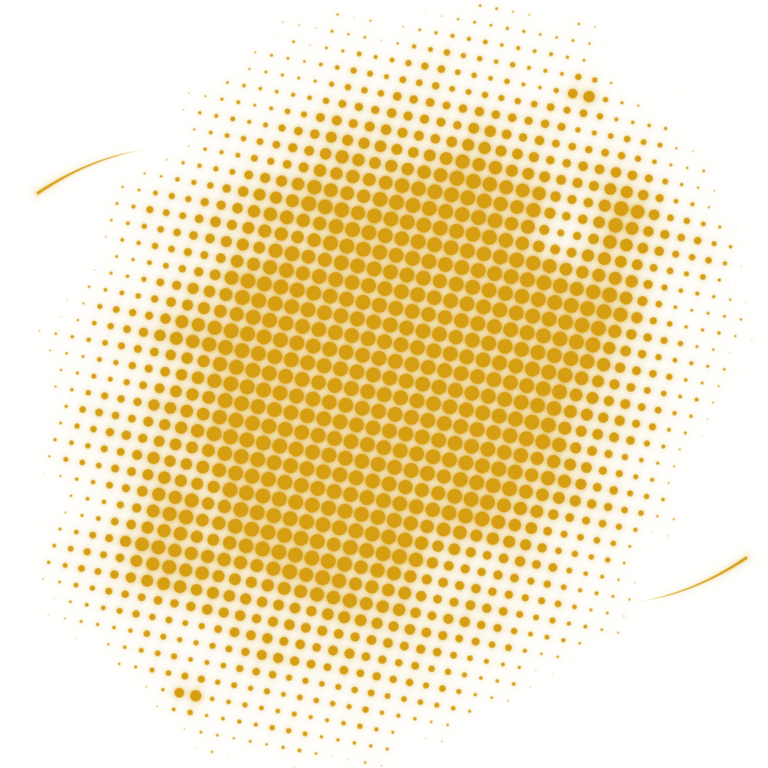
This background is drawn by a Shadertoy shader. Its source:

```glsl
// Golden halftone dots on a slanted lattice, swelling into a diagonal mass, with two tapered arcs on white.

// Local swellings and thinnings of the dots: centre, width, amount
const vec4 lobes[12] = vec4[12](
    vec4(0.82, 0.727, 0.050, 0.45), vec4(0.78, 0.583, 0.060, 0.30),
    vec4(0.20, 0.270, 0.060, 0.40), vec4(0.247, 0.095, 0.022, 0.50),
    vec4(0.762, 0.876, 0.022, 0.45), vec4(0.73, 0.694, 0.035, -0.35),
    vec4(0.92, 0.690, 0.060, 0.25), vec4(0.58, 0.270, 0.070, -0.20),
    vec4(0.41, 0.700, 0.030, -0.20), vec4(0.09, 0.260, 0.040, 0.25),
    vec4(0.64, 0.780, 0.040, 0.15), vec4(0.90, 0.370, 0.060, -0.15));

vec2 hashGradient(vec2 cell) {
    float h = fract(sin(dot(cell, vec2(127.1, 311.7))) * 43758.5);
    return vec2(cos(6.2832 * h), sin(6.2832 * h));
}

float gradientNoise(vec2 p) {
    vec2 i = floor(p), f = fract(p);
    vec2 w = f * f * f * (f * (f * 6.0 - 15.0) + 10.0);
    vec2 e = vec2(0.0, 1.0);
    float bottom = mix(dot(hashGradient(i), f), dot(hashGradient(i + e.yx), f - e.yx), w.x);
    float top = mix(dot(hashGradient(i + e.xy), f - e.xy), dot(hashGradient(i + e.yy), f - e.yy), w.x);
    return mix(bottom, top, w.y);
}

// Relative dot size: a tilted ellipse, shaped by the lobes and noise
float dotSize(vec2 c) {
    vec2 fromCentre = c - 0.5;
    vec2 along = vec2(0.5, 0.866);
    float q = length(vec2(dot(fromCentre, along) / 0.52,
                          dot(fromCentre, vec2(along.y, -along.x)) / 0.42));
    float size = min(1.05 - 1.85 * (q - 0.48), 1.08);
    for (int i = 0; i < 12; i++) {
        vec2 d = (c - lobes[i].xy) / lobes[i].z;
        size += lobes[i].w * exp(-dot(d, d));
    }
    size += 0.22 * gradientNoise(c * 13.0) + 0.14 * gradientNoise(c * 31.0 + 7.0);
    return clamp(size, 0.0, 1.0);
}

// Ink of a shape with a soft rim and a faint halo
float softInk(float dist, float strength, float pixel) {
    float body = 1.0 - smoothstep(-0.0012 - 0.5 * pixel, 0.001 + 0.5 * pixel, dist);
    float halo = 0.45 * strength * exp(-max(dist, 0.0) / 0.0035);
    return max(body, halo);
}

// Arc that is thick at its left end and thins to nothing
float arcInk(vec2 p, float pixel) {
    float t = (p.x - 0.0495) / 0.145;
    float s = clamp(t, 0.0, 1.0);
    vec2 nearest = vec2(0.0495 + 0.145 * s, 0.7487 + 0.057 * s + 0.04 * s * (1.0 - s));
    float slope = (0.097 - 0.08 * s) / 0.145;
    vec2 offset = p - nearest;
    float dist = t == s ? abs(offset.y) / sqrt(1.0 + slope * slope) : length(offset);
    float taper = 1.0 - s;
    return softInk(dist - 0.0022 * taper, 0.6 * taper, pixel) * smoothstep(0.0, 0.35, taper);
}

void mainImage(out vec4 fragColor, in vec2 fragCoord) {
    float side = min(iResolution.x, iResolution.y);
    float pixel = 1.0 / side;
    vec2 p = (fragCoord - 0.5 * iResolution.xy) / side + 0.5;

    // Slanted lattice of dots; overlapping halos build up between them
    mat2 lattice = mat2(0.02138, -0.00397, -0.00729, -0.02168);
    vec2 origin = vec2(0.3516, 0.6519);
    vec2 cell = round(inverse(lattice) * (p - origin));
    float paper = 1.0;
    for (int y = -1; y <= 1; y++) {
        for (int x = -1; x <= 1; x++) {
            vec2 centre = origin + lattice * (cell + vec2(x, y));
            float size = dotSize(centre);
            float ink = softInk(length(p - centre) - 0.0103 * size, size, pixel);
            paper *= 1.0 - ink * smoothstep(0.04, 0.16, size);
        }
    }

    // Two arcs facing each other through the middle
    paper *= 1.0 - arcInk(p, pixel);
    paper *= 1.0 - arcInk(vec2(1.0208, 1.0220) - p, pixel);

    vec3 white = vec3(1.0, 1.0, 0.995);
    vec3 gold = vec3(0.84, 0.62, 0.07);
    fragColor = vec4(mix(gold, white, paper), 1.0);
}
```
